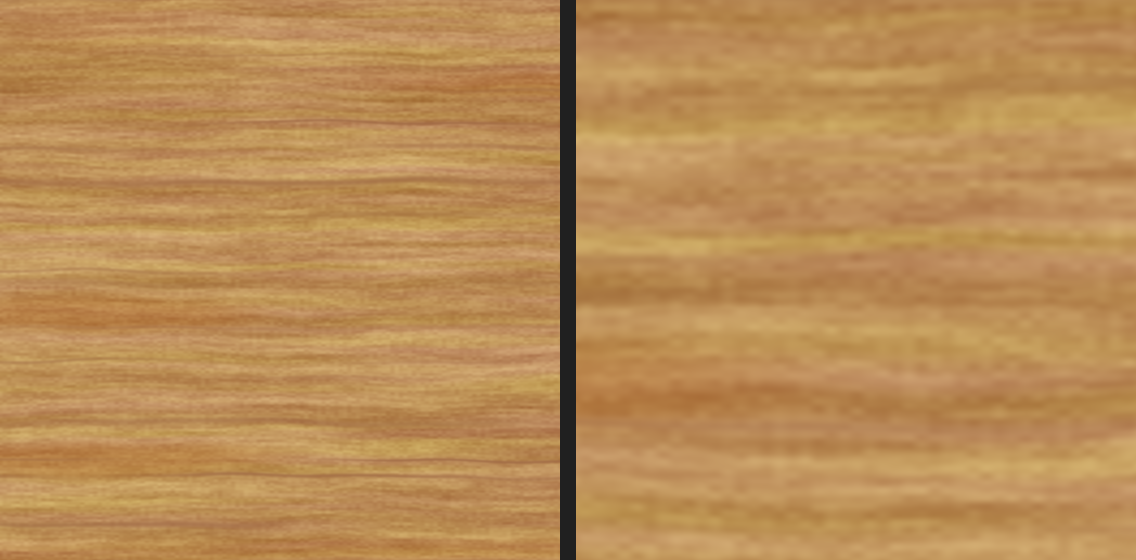
Left: the whole. Right: its middle third, enlarged.
A WebGL 2 fragment shader for this texture:

```glsl
#version 300 es
precision highp float;
// Honey-coloured wood with long, gently wavy horizontal grain.

uniform vec2 u_resolution;
out vec4 outColor;

// Colours
const vec3 BASE = vec3(0.746, 0.568, 0.350);
const vec3 LIGHT_AXIS = vec3(0.084, 0.116, 0.098);   // dark to pale grain
const vec3 ROSE_AXIS = vec3(0.002, -0.014, 0.026);   // yellow to rose grain
const vec3 AMBER = vec3(0.705, 0.465, 0.225);
const vec3 STREAK = vec3(0.620, 0.405, 0.265);

// Grain cells per canvas (along, across)
const vec2 BAND_SCALE = vec2(1.2, 15.0);
const vec2 GRAIN_SCALE = vec2(2.2, 44.0);
const vec2 FINE_SCALE = vec2(4.5, 100.0);
const vec2 FIBRE_SCALE = vec2(22.0, 190.0);
const vec2 PORE_SCALE = vec2(130.0, 210.0);
const vec2 TINT_SCALE = vec2(2.5, 60.0);
const vec2 AMBER_SCALE = vec2(1.1, 12.0);

const float STREAK_ROWS = 18.0;
const float STREAK_STRENGTH = 0.75;
const float AMBER_STRENGTH = 0.60;
const float WAVE_HEIGHT = 0.0026;

float hash(vec2 p) {
    vec3 q = fract(p.xyx * vec3(0.1031, 0.1030, 0.0973));
    q += dot(q, q.yzx + 33.33);
    return fract((q.x + q.y) * q.z);
}

// Smooth noise from -1 to 1
float noise(vec2 p) {
    vec2 cell = floor(p);
    vec2 f = fract(p);
    f = f * f * (3.0 - 2.0 * f);
    float low = mix(hash(cell), hash(cell + vec2(1.0, 0.0)), f.x);
    float high = mix(hash(cell + vec2(0.0, 1.0)), hash(cell + vec2(1.0)), f.x);
    return 2.0 * mix(low, high, f.y) - 1.0;
}

// Layered sines that bend the grain, drifting in phase across it
float wave(vec2 p) {
    float bend = sin(p.x * 7.0 + p.y * 9.0);
    bend += 0.6 * sin(p.x * 17.0 - p.y * 23.0 + 1.7);
    bend += 0.35 * sin(p.x * 31.0 + p.y * 41.0 + 4.1);
    return WAVE_HEIGHT * bend;
}

// One thin dark line at a random height in each row, fading along its length
float streaks(vec2 p) {
    float y = p.y * STREAK_ROWS;
    float row = floor(y);
    float cover = 0.0;
    for (int i = -1; i <= 1; i++) {
        float id = row + float(i);
        float centre = id + hash(vec2(id, 71.0));
        centre += 0.07 * noise(vec2(p.x * 5.0, id + 0.5));
        float width = mix(0.05, 0.12, hash(vec2(id, 29.0)));
        float d = (y - centre) / width;
        float fade = smoothstep(-0.7, 0.6, noise(vec2(p.x * 2.6 + id * 7.3, id * 3.0)));
        float strength = mix(0.3, 1.0, hash(vec2(id, 53.0)));
        cover = max(cover, exp(-d * d) * fade * strength);
    }
    return cover;
}

void main() {
    vec2 uv = gl_FragCoord.xy / u_resolution;
    vec2 p = vec2(uv.x, uv.y + wave(uv));

    // Light and dark grain, from broad bands to fine fibres
    float light = 0.34 * noise(p * BAND_SCALE + 11.3);
    light += 0.40 * noise(p * GRAIN_SCALE + 37.1);
    light += 0.46 * noise(p * FINE_SCALE + 59.7);
    light += 0.34 * noise(p * FIBRE_SCALE + 83.2);
    light += 0.28 * noise(p * PORE_SCALE + 7.9);

    // Yellow and rose tints
    float rose = noise(p * TINT_SCALE + 101.4);
    rose += 0.7 * noise(p * FINE_SCALE + 143.6);
    vec3 color = BASE + LIGHT_AXIS * light + ROSE_AXIS * rose;

    // Warm amber bands that keep some of the grain
    float amber = smoothstep(0.3, 0.85, noise(p * AMBER_SCALE + 167.8));
    color = mix(color, AMBER + 0.7 * LIGHT_AXIS * light, AMBER_STRENGTH * amber);

    // Thin reddish-brown streaks
    color = mix(color, STREAK, STREAK_STRENGTH * streaks(p));

    outColor = vec4(color, 1.0);
}
```
